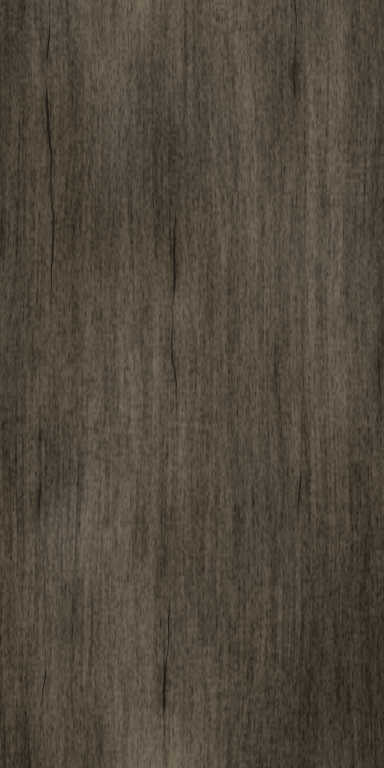
Reproduce this texture procedurally as a WebGL 1 fragment shader.

```glsl
precision highp float;
// Dark weathered oak board with fine vertical grain, short pores and hairline cracks.

uniform vec2 u_resolution;

#define DARK_WOOD vec3(0.235, 0.207, 0.169)
#define LIGHT_WOOD vec3(0.402, 0.360, 0.305)
#define CRACK_COLOR vec3(0.120, 0.102, 0.084)
#define BASE_TONE 0.59
#define BLOTCH_AMOUNT 0.70
#define STREAK_AMOUNT 0.34
#define GRAIN_AMOUNT 0.26
#define FIBRE_AMOUNT 0.44
#define SPECKLE_AMOUNT 0.50
#define PORE_AMOUNT 0.34
#define CRACK_WIDTH 0.0028
#define CRACK_COUNT 6

float hash(vec2 p) {
  p = fract(p * vec2(0.1031, 0.1137));
  p += dot(p, p.yx + 33.33);
  return fract((p.x + p.y) * p.x * 17.31);
}

// Smooth noise centred on zero
float noise(vec2 p) {
  vec2 cell = floor(p);
  vec2 f = fract(p);
  f = f * f * (3.0 - 2.0 * f);
  float low = mix(hash(cell), hash(cell + vec2(1.0, 0.0)), f.x);
  float high = mix(hash(cell + vec2(0.0, 1.0)), hash(cell + vec2(1.0, 1.0)), f.x);
  return mix(low, high, f.y) - 0.5;
}

// Layered sines that bend the grain sideways
float grainBend(vec2 p) {
  return 0.008 * sin(p.y * 2.3 + p.x * 5.0)
       + 0.003 * sin(p.y * 6.1 - p.x * 9.0 + 1.7)
       + 0.0008 * sin(p.y * 17.0 + p.x * 21.0);
}

// Cellular layer: one slim pore per cell, columns shifted at random
float pores(vec2 p, vec2 density) {
  vec2 q = p * density;
  float column = floor(q.x);
  q.y += 7.0 * hash(vec2(column, 3.0));
  vec2 cell = vec2(column, floor(q.y));
  vec2 center = 0.5 + 0.3 * (vec2(hash(cell + 11.0), hash(cell + 47.0)) - 0.5);
  vec2 d = (fract(q) - center) / vec2(0.30, 0.35);
  return (1.0 - smoothstep(0.3, 1.0, length(d))) * hash(cell + 83.0);
}

// x: crack line, y: soft stain around it
vec2 cracks(vec2 p, float pixel) {
  vec2 result = vec2(0.0);
  for (int i = 0; i < CRACK_COUNT; i++) {
    float n = float(i);
    vec2 center = vec2(fract(0.13 + 0.3267 * n), 2.0 * fract(0.80 + 0.82 * n));
    float halfLength = 0.40 - 0.2 * fract(0.37 * n);
    vec2 d = p - center;
    d.x += 0.007 * sin(d.y * 8.0 + n * 2.0) + 0.008 * noise(vec2(n * 7.0, p.y * 12.0));
    d.x += 0.003 * noise(vec2(n * 9.0 + 4.0, p.y * 50.0));
    float along = d.y / halfLength;
    float taper = max(1.0 - along * along, 0.0);
    float broken = smoothstep(-0.3, 0.2, noise(vec2(n * 5.0 + 2.0, p.y * 10.0)));
    float width = CRACK_WIDTH * taper * (0.2 + 0.8 * broken);
    float line = 1.0 - smoothstep(width - pixel * 0.5, width + pixel * 0.8, abs(d.x));
    line *= smoothstep(0.0, 0.4, taper) * (0.35 + 0.5 * broken);
    float stain = exp(-abs(d.x) * 65.0) * taper * (0.25 + 0.75 * broken);
    result = max(result, vec2(line, stain));
  }
  return result;
}

void main() {
  vec2 p = gl_FragCoord.xy / u_resolution.x;
  float pixel = 1.0 / u_resolution.x;
  vec2 g = p + vec2(grainBend(p), 0.0);

  // Broad light and dark areas, with darker board edges
  float tone = BASE_TONE;
  tone += BLOTCH_AMOUNT * noise(g * vec2(4.5, 1.9) + 5.0);
  tone += 0.36 * noise(g * vec2(11.0, 5.0) + 21.0);
  tone += 0.20 * exp(-pow((p.x - 0.33) / 0.17, 2.0));
  tone -= 0.32 * (1.0 - smoothstep(0.0, 0.13, p.x));
  tone -= 0.34 * smoothstep(0.88, 0.97, p.x);

  // Long streaks, grain lines, thin fibres and tiny specks
  tone += STREAK_AMOUNT * noise(g * vec2(38.0, 1.3) + 40.0);
  tone += GRAIN_AMOUNT * noise(g * vec2(90.0, 5.0) + 60.0);
  tone += FIBRE_AMOUNT * noise(g * vec2(197.0, 17.0) + 90.0);
  tone += SPECKLE_AMOUNT * noise(g * vec2(223.0, 119.0) + 110.0);

  // Sparse continuous dark hairlines that come and go
  float hairline = smoothstep(0.16, 0.36, noise(g * vec2(121.0, 2.7) + 170.0));
  tone -= 0.30 * hairline * (0.6 + noise(p * vec2(7.0, 5.0) + 180.0));

  // Faint cross flecks in patches
  float patches = smoothstep(0.0, 0.35, noise(p * vec2(6.0, 4.5) + 130.0));
  tone += 0.28 * patches * noise(p * vec2(44.0, 105.0) + 150.0);

  // Pores at two sizes
  tone -= PORE_AMOUNT * pores(g, vec2(87.0, 15.0));
  tone -= PORE_AMOUNT * pores(g + 3.1, vec2(124.0, 33.0));

  vec2 crack = cracks(p, pixel);
  tone -= 0.50 * crack.y;

  vec3 color = mix(DARK_WOOD, LIGHT_WOOD, clamp(tone, -0.45, 1.35));
  color += vec3(0.010, 0.002, -0.012) * noise(p * vec2(6.0, 3.0) + 200.0);
  color = mix(color, CRACK_COLOR, crack.x);
  gl_FragColor = vec4(color, 1.0);
}
```
